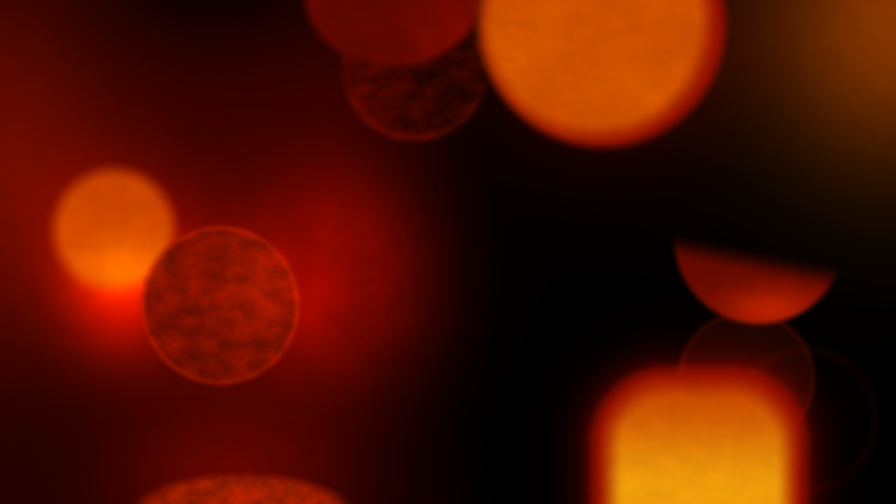
Write a Shadertoy shader that draws this background.

```glsl
vec2 gradientAt(vec2 cell) {
    float a = 6.2832 * fract(sin(dot(cell, vec2(127.1, 311.7))) * 43758.5);
    return vec2(cos(a), sin(a));
}

float gradientNoise(vec2 p) {
    vec2 i = floor(p), f = p - i;
    vec2 u = f * f * f * (f * (f * 6.0 - 15.0) + 10.0);
    vec2 e = vec2(1.0, 0.0);
    float low = mix(dot(gradientAt(i), f), dot(gradientAt(i + e), f - e), u.x);
    float high = mix(dot(gradientAt(i + e.yx), f - e.yx), dot(gradientAt(i + 1.0), f - 1.0), u.x);
    return mix(low, high, u.y);
}

float fbm(vec2 p) {
    float sum = 0.0, amp = 0.5;
    for (int i = 0; i < 4; i++) {
        sum += amp * gradientNoise(p);
        p = p * 2.03 + 7.3;
        amp *= 0.5;
    }
    return sum;
}

// Soft falloff around a centre
float glow(vec2 p, vec2 center, vec2 size) {
    vec2 q = (p - center) / size;
    return exp(-dot(q, q));
}

// Filled disc with a blurred edge
float disc(vec2 p, vec2 center, float radius, float blur) {
    return 1.0 - smoothstep(-blur, blur, length(p - center) - radius);
}

float ring(vec2 p, vec2 center, float radius, float width) {
    float d = (length(p - center) - radius) / width;
    return exp(-d * d);
}

float roundBox(vec2 p, vec2 halfSize, float radius) {
    vec2 q = abs(p) - halfSize + radius;
    return length(max(q, 0.0)) + min(max(q.x, q.y), 0.0) - radius;
}

void mainImage(out vec4 fragColor, in vec2 fragCoord) {
    vec2 p = fragCoord / iResolution.y;
    p.x *= 1.7778 * iResolution.y / iResolution.x;
    float cloud = fbm(p * 5.0);
    float grain = fbm(p * vec2(22.0, 30.0));

    // Red haze on the left, fading into black
    float haze = 1.0 - smoothstep(0.62, 1.0, p.x + 0.08 * cloud);
    vec3 color = vec3(0.21, 0.008, 0.0) * haze;
    color *= 1.0 - 0.75 * glow(p, vec2(0.42, 1.04), vec2(0.3, 0.15));
    color *= 1.0 - 0.45 * glow(p, vec2(0.1, 0.05), vec2(0.28, 0.22));
    color *= 1.0 - 0.4 * glow(p, vec2(0.8, 0.05), vec2(0.25, 0.25));
    color += vec3(0.2, 0.035, 0.0) * glow(p, vec2(0.0, 0.68), vec2(0.2, 0.3));
    color += vec3(0.32, 0.015, 0.0) * glow(p, vec2(0.67, 0.46), vec2(0.19, 0.2)) * (1.0 + cloud);
    color += vec3(0.22, 0.015, 0.0) * glow(p, vec2(0.45, 0.42), vec2(0.27, 0.17));
    color += vec3(0.2, 0.01, 0.0) * glow(p, vec2(0.45, 0.06), vec2(0.25, 0.13));

    // Amber haze in the upper right
    color += vec3(0.52, 0.205, 0.0) * glow(p, vec2(1.78, 0.96), vec2(0.27, 0.3));

    // Dim overlapping discs at the top
    float upper = disc(p * vec2(0.78, 1.0), vec2(0.608, 1.005), 0.135, 0.012);
    float lower = disc(p, vec2(0.824, 0.866), 0.145, 0.012);
    color += vec3(0.1, 0.01, 0.0) * lower * (1.0 + 2.0 * grain);
    color += vec3(0.09, 0.012, 0.0) * ring(p, vec2(0.824, 0.866), 0.14, 0.009) * (1.0 - smoothstep(0.74, 0.86, p.y));
    color = mix(color, vec3(0.4, 0.03, 0.0) * (1.0 + 0.5 * cloud), upper * 0.9);

    // Large orange disc with an offset red rim
    color += vec3(0.25, 0.015, 0.0) * glow(p, vec2(1.2, 0.95), vec2(0.25));
    color = mix(color, vec3(0.57, 0.06, 0.0), disc(p, vec2(1.196, 0.951), 0.243, 0.016));
    vec3 orange = vec3(0.8, 0.31, 0.0) + vec3(0.1, 0.09, 0.0) * cloud;
    color = mix(color, orange, disc(p, vec2(1.181, 0.957), 0.224, 0.026));

    // Bright disc on the left and its trailing light
    color += vec3(0.48, 0.045, 0.0) * glow(p, vec2(0.235, 0.43), vec2(0.105, 0.13));
    color += vec3(0.22, 0.015, 0.0) * glow(p, vec2(0.225, 0.54), vec2(0.17));
    color = mix(color, vec3(0.8, 0.27, 0.0) + 0.12 * cloud * vec3(1.0, 0.6, 0.0),
        disc(p, vec2(0.226, 0.544), 0.118, 0.022));
    color += vec3(0.2, 0.16, 0.0) * glow(p, vec2(0.25, 0.46), vec2(0.09, 0.055));

    // Translucent mottled disc beside it
    vec2 veil = vec2(0.4375, 0.394);
    vec3 veilColor = vec3(0.45, 0.06, 0.0) * (1.0 + 0.7 * grain);
    veilColor += vec3(0.16, 0.04, 0.0) * glow(p, vec2(0.52, 0.43), vec2(0.11));
    color = mix(color, veilColor, 0.82 * disc(p, veil, 0.157, 0.009));
    color += vec3(0.13, 0.025, 0.0) * ring(p, veil, 0.153, 0.006);

    // Flattened disc cut by the lower edge
    float dome = disc(p * vec2(0.38, 1.0), vec2(0.183, -0.02), 0.077, 0.012);
    color = mix(color, vec3(0.6, 0.11, 0.0) * (1.0 + 0.6 * grain), dome);

    // Faint discs behind the lower right light
    color += vec3(0.1, 0.012, 0.0) * disc(p, vec2(1.481, 0.248), 0.135, 0.01);
    color += vec3(0.07, 0.012, 0.0) * ring(p, vec2(1.481, 0.248), 0.132, 0.006);
    color += vec3(0.035, 0.005, 0.0) * ring(p, vec2(1.597, 0.167), 0.139, 0.01);

    // Red bowl with a soft, tilted top
    float bowl = disc(p, vec2(1.506, 0.525), 0.168, 0.01);
    bowl *= 1.0 - smoothstep(-0.025, 0.035, p.y - 0.475 + 0.2 * (p.x - 1.5));
    vec3 bowlColor = vec3(0.4, 0.035, 0.0) + vec3(0.32, 0.09, 0.0) * glow(p, vec2(1.53, 0.385), vec2(0.1, 0.045));
    color = mix(color, bowlColor, bowl);

    // Yellow light rising from the lower right
    float lamp = roundBox(p - vec2(1.387, -0.02), vec2(0.213, 0.288), 0.15);
    color += vec3(0.3, 0.012, 0.0) * exp(-max(lamp, 0.0) * 32.0);
    color = mix(color, vec3(0.6, 0.07, 0.0), 1.0 - smoothstep(-0.025, 0.018, lamp));
    vec3 lampColor = mix(vec3(0.93, 0.61, 0.04), vec3(0.78, 0.28, 0.0), smoothstep(0.02, 0.24, p.y));
    color = mix(color, lampColor, 1.0 - smoothstep(-0.065, -0.008, lamp));

    color *= 1.0 + 0.08 * grain;
    fragColor = vec4(clamp(color, 0.0, 1.0), 1.0);
}
```
